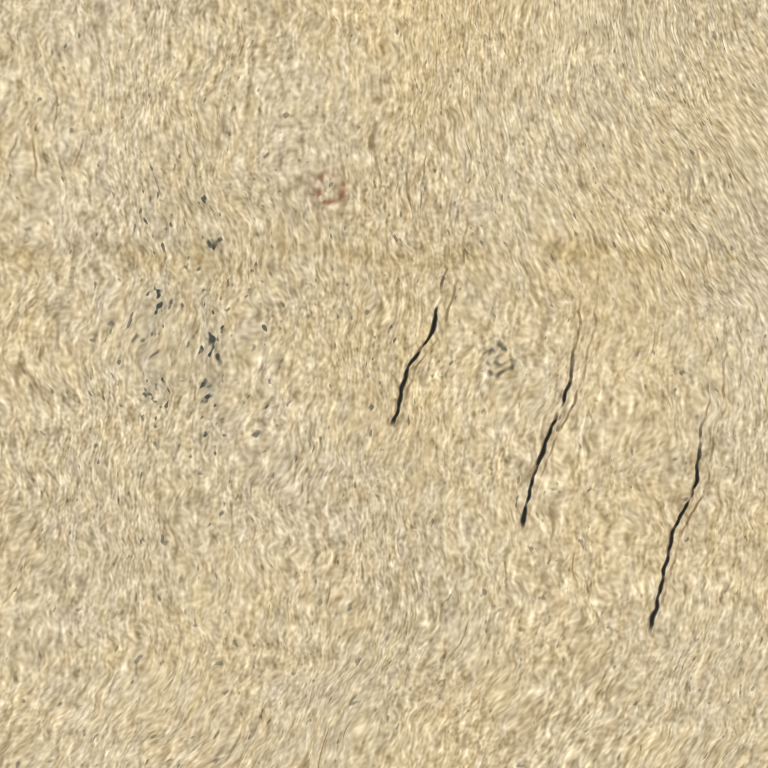
Give the GLSL for this texture, as a three.js fragment shader.

```glsl
// Pale weathered wood: short fibres from stretched gradient noise that follow a
// bent grain direction, with thin veins, blue-grey specks, two small knots
// and a row of dark slanting cracks laid over a cream base.
varying vec2 vUv;

vec2 hash2(vec2 p) {
  vec2 k = vec2(dot(p, vec2(127.1, 311.7)), dot(p, vec2(269.5, 183.3)));
  return fract(sin(k) * 43758.5453) * 2.0 - 1.0;
}

// Gradient noise, centred on zero
float noise(vec2 p) {
  vec2 i = floor(p);
  vec2 f = fract(p);
  vec2 u = f * f * f * (f * (f * 6.0 - 15.0) + 10.0);
  vec2 e = vec2(1.0, 0.0);
  float low = mix(dot(hash2(i), f), dot(hash2(i + e), f - e), u.x);
  float high = mix(dot(hash2(i + e.yx), f - e.yx), dot(hash2(i + 1.0), f - 1.0), u.x);
  return mix(low, high, u.y);
}

// Bends the plane so that vertical fibres lean and wander
vec2 bendGrain(vec2 p) {
  float fan = 0.7 * smoothstep(0.5, 1.1, p.x) * max(p.y - 0.6, 0.0);
  float lean = 0.5 * pow(max(0.4 - p.y, 0.0), 2.0);
  float wander = 0.05 * noise(p * 4.0) + 0.016 * noise(p * 12.0 + 7.0)
               + 0.007 * noise(p * 34.0 + 3.0);
  return vec2(p.x + fan + lean + wander, p.y + 0.02 * noise(p * 9.0 + 31.0));
}

float fibres(vec2 g) {
  return 0.9 * noise(g * vec2(105.0, 36.0))
       + 0.9 * noise(g * vec2(180.0, 76.0) + 19.0)
       + 0.75 * noise(g * vec2(235.0, 160.0) + 43.0);
}

// Long thin lines along the zero contours of stretched noise, broken up
float veins(vec2 g) {
  float line = 1.0 - smoothstep(0.0, 0.05, abs(noise(g * vec2(25.0, 4.0) + 5.0)));
  float gaps = smoothstep(-0.15, 0.25, noise(g * vec2(60.0, 40.0) + 15.0));
  return line * gaps * smoothstep(-0.1, 0.25, noise(g * vec2(9.0, 7.0) + 61.0));
}

// Where specks crowd: two columns left of the centre and a small patch in it
float crowding(vec2 p) {
  vec2 d = (p - vec2(0.25, 0.57)) / vec2(0.1, 0.19);
  vec2 s = (p - vec2(0.5, 0.53)) / vec2(0.03, 0.06);
  float columns = 0.6 + 0.4 * cos((p.x - 0.2 + 0.02 * noise(p * 10.0)) * 85.0);
  float patches = smoothstep(-0.35, 0.2, noise(p * vec2(16.0, 13.0) + 2.0));
  return exp(-dot(d, d)) * columns * patches + 0.4 * exp(-dot(s, s));
}

float specks(vec2 g, float crowd) {
  float grain = noise(g * vec2(98.0, 56.0) + 77.0) + 0.6 * noise(g * vec2(190.0, 130.0));
  float limit = 0.33 - 0.3 * crowd;
  return smoothstep(limit, limit + 0.32, grain) * min(0.5 + 0.8 * crowd, 1.0);
}

// One slanting split: x is the dark core, y the faint strands beside it
vec2 crack(vec2 p, vec2 top, float len) {
  float t = (top.y - p.y) / len;
  float seed = top.x * 90.0;
  float bend = 0.08 * smoothstep(-0.1, 1.15, t) + 0.012 * noise(vec2(p.y * 15.0, seed))
             + 0.005 * noise(vec2(p.y * 60.0, seed + 4.0));
  float x = p.x - top.x + bend;
  float inside = smoothstep(-0.05, 0.3, t) * (1.0 - smoothstep(0.93, 1.0, t));
  float swell = noise(vec2(p.y * 33.0, seed)) + 0.6 * noise(vec2(p.y * 95.0, seed + 8.0));
  float width = max(0.0024 + 0.0045 * swell, 0.0009) * (0.6 + 0.5 * t);
  float core = 1.0 - smoothstep(width * 0.3, width + 0.0016, abs(x));
  core *= inside * smoothstep(-0.45, 0.15, swell + 0.25 * t);
  float side = min(abs(x - 0.005 - 0.014 * (1.0 - t)), abs(x + 0.004 * t));
  float broken = smoothstep(-0.3, 0.25, noise(vec2(x * 120.0, p.y * 40.0) + seed));
  float strand = (1.0 - smoothstep(0.0005, 0.003, side)) * broken
               * smoothstep(-0.6, 0.0, t) * (1.0 - smoothstep(0.5, 1.3, t));
  return vec2(core, strand);
}

// Broken rings round a small knot
float knot(vec2 p, vec2 centre) {
  float r = length((p - centre) * vec2(1.0, 0.85)) + 0.008 * noise(p * 50.0);
  float rings = 0.5 + 0.5 * sin(r * 480.0);
  float gaps = smoothstep(-0.25, 0.2, noise(p * 85.0 + 9.0));
  return rings * gaps * (1.0 - smoothstep(0.014, 0.034, r));
}

void main() {
  vec2 p = vUv;
  vec2 g = bendGrain(p);
  float crowd = crowding(p);

  // Cream base with fibre contrast that varies from place to place
  float contrast = 0.26 + 0.1 * noise(p * 6.0 + 13.0);
  float tone = contrast * fibres(g) + 0.05 * noise(p * 5.0 + 23.0)
             + 0.05 * noise(g * vec2(24.0, 11.0) + 37.0);
  vec3 color = vec3(0.825, 0.753, 0.61) + tone * vec3(1.0, 1.0, 0.95);

  // Drifts between warm tan and cool grey
  float warmth = noise(p * 4.5 + 50.0) + 0.8 * noise(g * vec2(60.0, 24.0) + 90.0);
  color += warmth * vec3(0.025, 0.0, -0.05);
  color -= crowd * vec3(0.07, 0.05, 0.02);

  // Faint level stain across the upper third
  float level = (p.y - 0.668 - 0.012 * noise(vec2(p.x * 9.0, 4.0))) / 0.016;
  float stain = exp(-level * level) * smoothstep(-0.3, 0.3, noise(p * vec2(14.0, 30.0)));
  color -= stain * vec3(0.06, 0.07, 0.09);

  // Veins and specks
  color = mix(color, vec3(0.46, 0.38, 0.27), 0.5 * veins(g));
  color = mix(color, vec3(0.23, 0.24, 0.23), 0.85 * specks(g, crowd));

  // Two knots, the upper one reddish
  for (int i = 0; i < 2; i++) {
    float k = float(i);
    vec3 ink = mix(vec3(0.25, 0.25, 0.22), vec3(0.5, 0.32, 0.24), k);
    color = mix(color, ink, 0.7 * knot(p, vec2(0.65 - 0.22 * k, 0.53 + 0.225 * k)));
  }

  // Cracks step down to the right and grow longer
  for (int i = 0; i < 3; i++) {
    float k = float(i);
    vec2 split = crack(p, vec2(0.585 + 0.168 * k, 0.65 - 0.095 * k), 0.21 + 0.04 * k);
    color = mix(color, vec3(0.42, 0.33, 0.22), 0.6 * split.y);
    color = mix(color, vec3(0.1, 0.1, 0.1), 0.9 * split.x);
  }

  gl_FragColor = vec4(clamp(color, 0.0, 1.0), 1.0);
}
```
